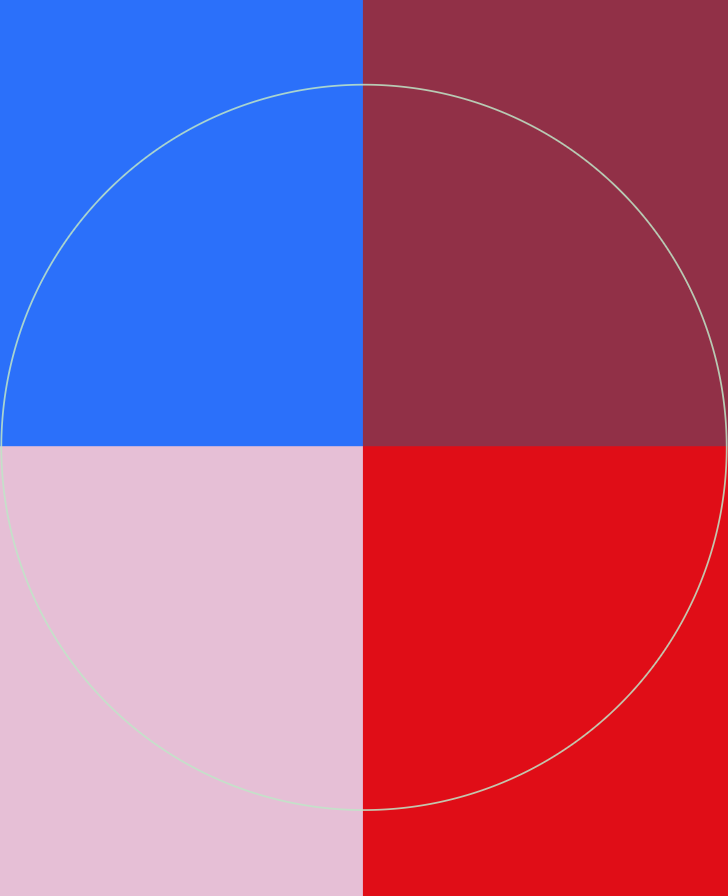
Write a Shadertoy shader that draws this background.

```glsl
// Four flat colour quarters crossed by one thin pale ring.

const vec3 BLUE   = vec3(0.17, 0.44, 0.98);
const vec3 MAROON = vec3(0.57, 0.19, 0.28);
const vec3 PINK   = vec3(0.90, 0.75, 0.84);
const vec3 RED    = vec3(0.88, 0.05, 0.09);
const vec3 MINT   = vec3(0.75, 0.90, 0.78);

// Antialiased step: 0 below the edge, 1 above it.
float softStep(float edge, float x, float pixel) {
    return clamp((x - edge) / pixel + 0.5, 0.0, 1.0);
}

// Coverage of a ring outline of the given line width.
float ring(vec2 p, float radius, float width, float pixel) {
    float d = abs(length(p) - radius) - 0.5 * width;
    return 1.0 - softStep(0.0, d, pixel);
}

// Colour of the quarter that holds uv, split at the given point.
vec3 quarters(vec2 uv, vec2 split, vec2 pixel) {
    float right = softStep(split.x, uv.x, pixel.x);
    float top = softStep(split.y, uv.y, pixel.y);
    return mix(mix(PINK, RED, right), mix(BLUE, MAROON, right), top);
}

void mainImage(out vec4 fragColor, in vec2 fragCoord) {
    vec2 uv = fragCoord / iResolution.xy;
    vec2 pixel = 1.0 / iResolution.xy;

    // Background quarters
    vec3 colour = quarters(uv, vec2(0.4985, 0.502), pixel);

    // Ring, measured in canvas widths
    vec2 p = (fragCoord - vec2(0.5, 0.5007) * iResolution.xy) / iResolution.x;
    float line = ring(p, 0.4982, 0.0024, pixel.x);
    colour = mix(colour, MINT, 0.85 * line);

    fragColor = vec4(colour, 1.0);
}
```
